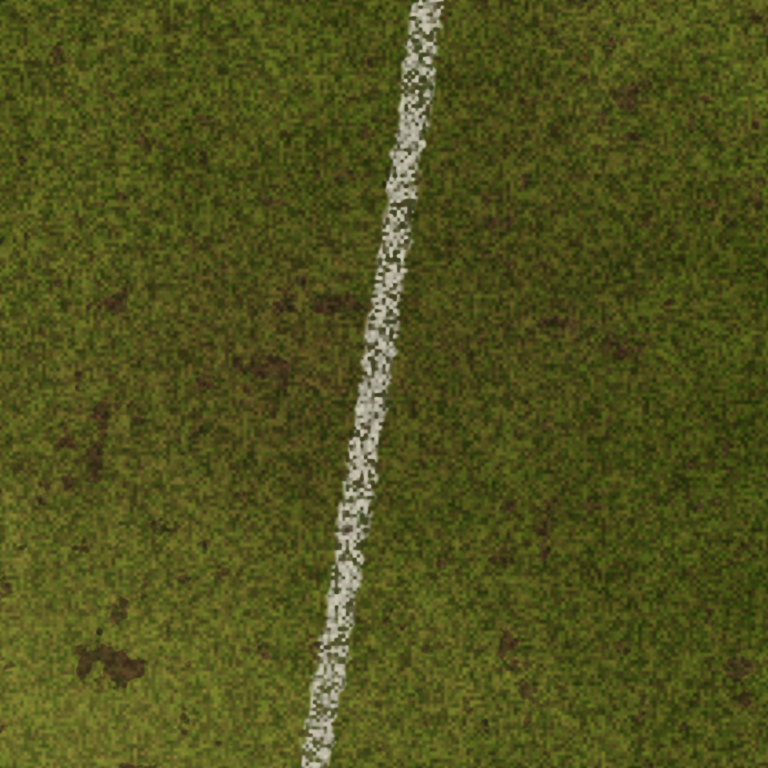
This texture is drawn by a WebGL 1 fragment shader. Its source:

```glsl
precision highp float;
// Worn turf seen from above, crossed by a slightly bent chalk stripe.
// Soft colour regions set the lighting, layered value noise makes the blades,
// and noisy masks open bare earth and break up the paint.
uniform vec2 u_resolution;

const vec3 DARK_GRASS = vec3(0.245, 0.270, 0.070);
const vec3 LIT_GRASS = vec3(0.415, 0.425, 0.155);
const vec3 WORN_GRASS = vec3(0.285, 0.260, 0.105);
const vec3 EARTH = vec3(0.235, 0.175, 0.105);
const vec3 CHALK = vec3(0.680, 0.665, 0.600);
const float STRIPE_BASE = 0.409;
const float STRIPE_SLOPE = 0.148;
const float STRIPE_BEND = 0.018;
const float STRIPE_HALF_WIDTH = 0.0195;
const float BLADE_FREQUENCY = 210.0;
const float BLADE_CONTRAST = 0.95;

float hash(vec2 p) {
  vec3 q = fract(p.xyx * vec3(0.1031, 0.1030, 0.0973));
  q += dot(q, q.yzx + 33.33);
  return fract((q.x + q.y) * q.z);
}

float valueNoise(vec2 p) {
  vec2 cell = floor(p);
  vec2 f = fract(p);
  f = f * f * (3.0 - 2.0 * f);
  float low = mix(hash(cell), hash(cell + vec2(1.0, 0.0)), f.x);
  float high = mix(hash(cell + vec2(0.0, 1.0)), hash(cell + 1.0), f.x);
  return mix(low, high, f.y);
}

float fbm(vec2 p) {
  float sum = 0.0;
  float weight = 0.5;
  for (int i = 0; i < 4; i++) {
    sum += weight * valueNoise(p);
    p = mat2(1.6, 1.2, -1.2, 1.6) * p + 17.3;
    weight *= 0.5;
  }
  return sum / 0.9375;
}

// Soft elliptical region, 1 at its centre
float region(vec2 p, vec2 centre, vec2 radius) {
  vec2 d = (p - centre) / radius;
  return exp(-dot(d, d));
}

// Broad lighting and wear of the turf
vec3 grassColour(vec2 p, float broad) {
  float light = 0.20 + 0.80 * region(p, vec2(0.08, 0.03), vec2(0.36));
  light += 0.30 * region(p, vec2(0.02, 0.50), vec2(0.20, 0.22));
  light += 0.26 * region(p, vec2(0.68, 0.02), vec2(0.35, 0.24));
  light += 0.20 * region(p, vec2(0.90, 0.98), vec2(0.30, 0.20));
  light += 0.12 * region(p, vec2(0.12, 0.80), vec2(0.25));
  light -= 0.18 * region(p, vec2(0.95, 0.45), vec2(0.16, 0.30));
  light += (broad - 0.5) * 0.55;
  vec3 colour = mix(DARK_GRASS, LIT_GRASS, clamp(light, 0.0, 1.0));
  float wear = 0.75 * region(p, vec2(0.36, 0.52), vec2(0.18, 0.20));
  wear += 0.45 * region(p, vec2(0.68, 0.62), vec2(0.17, 0.32));
  wear += 0.30 * region(p, vec2(0.08, 0.45), vec2(0.14, 0.18));
  return mix(colour, WORN_GRASS, clamp(wear, 0.0, 0.8));
}

// Likelihood of bare ground, broken into ragged flecks by noise
float bareGround(vec2 p) {
  float bare = 0.42 * region(p, vec2(0.145, 0.135), vec2(0.045, 0.035));
  bare += 0.30 * region(p, vec2(0.115, 0.390), vec2(0.035));
  bare += 0.26 * region(p, vec2(0.150, 0.470), vec2(0.045, 0.025));
  bare += 0.27 * region(p, vec2(0.135, 0.280), vec2(0.025, 0.020));
  bare += 0.25 * region(p, vec2(0.280, 0.240), vec2(0.030, 0.025));
  bare += 0.25 * region(p, vec2(0.400, 0.600), vec2(0.055, 0.035));
  bare += 0.18 * region(p, vec2(0.320, 0.515), vec2(0.070, 0.035));
  bare += 0.20 * region(p, vec2(0.150, 0.615), vec2(0.035, 0.025));
  bare += 0.18 * region(p, vec2(0.790, 0.890), vec2(0.080, 0.070));
  bare += 0.20 * region(p, vec2(0.945, 0.725), vec2(0.045, 0.035));
  bare += 0.20 * region(p, vec2(0.965, 0.105), vec2(0.020, 0.040));
  bare += 0.13 * region(p, vec2(0.680, 0.620), vec2(0.080, 0.090));
  bare += 0.13 * region(p, vec2(0.650, 0.290), vec2(0.070, 0.040));
  float ragged = fbm(p * 38.0 + 5.0) + 0.10 * (valueNoise(p * 130.0) - 0.5);
  return smoothstep(0.70, 0.84, ragged + bare);
}

// Paint coverage with wandering edges and gaps between blades
float stripeCoverage(vec2 p, float blades) {
  float centre = STRIPE_BASE + STRIPE_SLOPE * p.y + STRIPE_BEND * p.y * (1.0 - p.y);
  float edgeNoise = (valueNoise(p * 85.0 + 9.0) - 0.5) * 0.009;
  float distanceOut = abs(p.x - centre) - STRIPE_HALF_WIDTH + edgeNoise;
  float body = 1.0 - smoothstep(-0.004, 0.004, distanceOut);
  float gaps = blades + 0.35 * (fbm(p * 24.0 + 31.0) - 0.5);
  return body * mix(0.20, 0.96, smoothstep(0.24, 0.60, gaps));
}

void main() {
  vec2 p = gl_FragCoord.xy / u_resolution;

  // Blade-scale detail at two sizes
  float fine = valueNoise(p * BLADE_FREQUENCY);
  float coarse = valueNoise(p.yx * BLADE_FREQUENCY * 0.52 + 41.0);
  float blades = 0.65 * fine + 0.35 * coarse;
  float tint = valueNoise(p * BLADE_FREQUENCY * 0.7 + 83.0) - 0.5;

  // Turf, bare earth and blade shading
  vec3 colour = grassColour(p, fbm(p * 9.0 + 2.0));
  colour = mix(colour, EARTH, 0.78 * bareGround(p));
  float contrast = BLADE_CONTRAST * (1.0 - 0.35 * region(p, vec2(0.05, 0.0), vec2(0.35)));
  colour *= 1.0 + contrast * (blades - 0.5);
  colour += tint * vec3(0.075, -0.015, 0.035);

  // Chalk stripe
  vec3 paint = CHALK * (0.72 + 0.50 * fine);
  colour = mix(colour, paint, stripeCoverage(p, blades));
  gl_FragColor = vec4(clamp(colour, 0.0, 1.0), 1.0);
}
```
